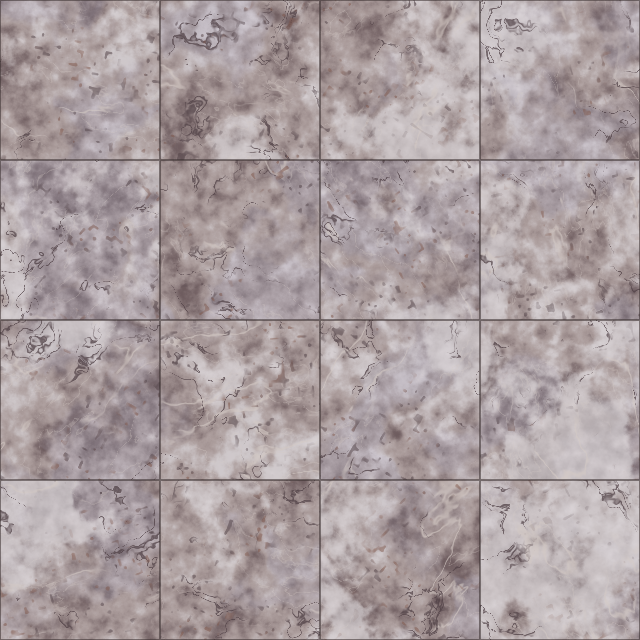
A WebGL 1 fragment shader for this texture:

```glsl
precision highp float;
uniform vec2 u_resolution;

const float TILES = 4.0;
const float JOINT_HALF_WIDTH = 0.0036;
const float JOINT_STRENGTH = 0.9;
const float BLOTCH_CONTRAST = 1.0;
const float GRAIN_CONTRAST = 0.95;
const float WARP = 0.9;
const float CLOUD_AMOUNT = 0.8;
const float LILAC_AMOUNT = 0.5;
const float VEIN_AMOUNT = 0.6;
const float WEB_AMOUNT = 0.3;
const float CRACK_AMOUNT = 0.75;
const float SPECK_AMOUNT = 0.5;

const vec3 SHADOW = vec3(0.43, 0.36, 0.37);
const vec3 STONE = vec3(0.67, 0.612, 0.608);
const vec3 PALE = vec3(0.81, 0.785, 0.795);
const vec3 LILAC = vec3(0.66, 0.63, 0.68);
const vec3 CREAM = vec3(0.83, 0.79, 0.77);
const vec3 CRACK = vec3(0.31, 0.25, 0.27);
const vec3 RUST = vec3(0.50, 0.34, 0.29);
const vec3 JOINT = vec3(0.22, 0.18, 0.18);

float hash(vec2 p) {
  vec3 q = fract(p.xyx * 0.1031);
  q += dot(q, q.yzx + 33.33);
  return fract((q.x + q.y) * q.z);
}

float noise(vec2 p) {
  vec2 i = floor(p);
  vec2 f = fract(p);
  f = f * f * (3.0 - 2.0 * f);
  return mix(mix(hash(i), hash(i + vec2(1.0, 0.0)), f.x),
             mix(hash(i + vec2(0.0, 1.0)), hash(i + 1.0), f.x), f.y);
}

float fbm(vec2 p) {
  float sum = 0.0;
  float amp = 0.5;
  for (int i = 0; i < 5; i++) {
    sum += amp * noise(p);
    p = mat2(1.6, 1.2, -1.2, 1.6) * p + 17.3;
    amp *= 0.5;
  }
  return sum / 0.96875;
}

// Thin line along the middle contour of a noise field
float contour(float field, float width) {
  return 1.0 - smoothstep(0.0, width, abs(field - 0.5));
}

mat2 rotation(float a) {
  return mat2(cos(a), sin(a), -sin(a), cos(a));
}

vec3 marble(vec2 local, vec2 tile) {
  // Each tile is a differently turned cut of the slab
  float seed = hash(tile + 3.7);
  float cloudiness = hash(tile + 41.3) - 0.5;
  vec2 cut = 60.0 * vec2(hash(tile + 11.1), hash(tile + 27.9));
  vec2 p = rotation(6.2832 * seed) * (local - 0.5) + cut;
  vec2 warp = WARP * (vec2(fbm(p * 2.5), fbm(p * 2.5 + 71.0)) - 0.5);
  vec2 w = p + warp;

  // Mottled body
  float blotch = fbm(w * 2.4 + 9.0) - 0.5;
  float grain = fbm(p * 13.0 + 5.0) - 0.5;
  float tone = 0.5 + BLOTCH_CONTRAST * blotch + GRAIN_CONTRAST * grain
             - 0.08 * (hash(tile + 63.0) - 0.5);
  vec3 color = mix(SHADOW, STONE, smoothstep(-0.05, 0.58, tone));
  color = mix(color, PALE, smoothstep(0.48, 1.0, tone));

  // Lilac stains and pale clouds
  float lilac = smoothstep(0.48, 0.68, fbm(w * 1.9 + 31.0));
  color = mix(color, LILAC + 0.35 * grain, LILAC_AMOUNT * lilac);
  float cloud = fbm(w * 1.7 + 53.0) + 0.16 * cloudiness + 0.18 * grain;
  cloud = smoothstep(0.53, 0.70, cloud);
  color = mix(color, PALE + 0.12 * grain, CLOUD_AMOUNT * cloud);

  // Fine pale web and a few broad streaks
  vec2 streak = p + 0.25 * warp;
  float web = contour(fbm(streak * vec2(4.0, 8.0) + 15.0), 0.022);
  web *= smoothstep(0.38, 0.6, fbm(p * 3.0 + 83.0));
  color = mix(color, CREAM, WEB_AMOUNT * web);
  float vein = contour(fbm(streak * vec2(1.3, 3.2) + 37.0), 0.022);
  vein *= smoothstep(0.47, 0.62, fbm(p * 2.2 + 97.0));
  color = mix(color, CREAM, VEIN_AMOUNT * vein);

  // Broken dark cracks
  float crack = contour(fbm(w * vec2(2.6, 4.2) + 61.0), 0.018);
  crack *= smoothstep(0.50, 0.64, fbm(p * 3.2 + 23.0));
  color = mix(color, CRACK, CRACK_AMOUNT * crack);

  // Pits, some of them rusty
  float pit = smoothstep(0.76, 0.92, noise(p * 34.0 + 7.0));
  pit *= smoothstep(0.42, 0.62, fbm(p * 4.0 + 45.0)) * (1.0 - 0.7 * cloud);
  vec3 pitColor = mix(CRACK, RUST, smoothstep(0.45, 0.7, noise(p * 6.0)));
  return mix(color, pitColor, SPECK_AMOUNT * pit);
}

void main() {
  vec2 grid = TILES * gl_FragCoord.xy / u_resolution;
  vec2 local = fract(grid);
  vec3 color = marble(local, floor(grid));

  // Thin dark joints between tiles
  float pixel = TILES / min(u_resolution.x, u_resolution.y);
  vec2 edge = min(local, 1.0 - local);
  float joint = 1.0 - smoothstep(JOINT_HALF_WIDTH - 0.5 * pixel,
                                 JOINT_HALF_WIDTH + 0.5 * pixel, min(edge.x, edge.y));
  gl_FragColor = vec4(mix(color, JOINT, JOINT_STRENGTH * joint), 1.0);
}
```
